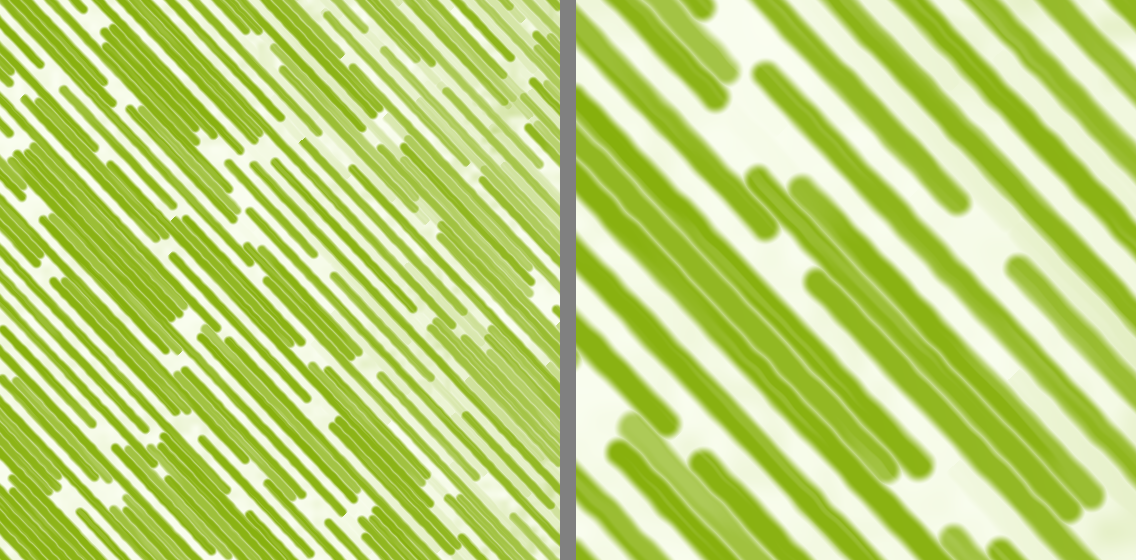
Left, the full canvas; right, a detail of the centre.
Write a three.js fragment shader that draws this pattern.

```glsl
varying vec2 vUv;

float hash(vec2 p) {
  vec3 q = fract(vec3(p.xyx) * 0.1031);
  q += dot(q, q.yzx + 33.33);
  return fract((q.x + q.y) * q.z);
}

float noise(vec2 p) {
  vec2 i = floor(p), f = fract(p);
  f = f * f * (3.0 - 2.0 * f);
  return mix(mix(hash(i), hash(i + vec2(1.0, 0.0)), f.x),
             mix(hash(i + vec2(0.0, 1.0)), hash(i + 1.0), f.x), f.y);
}

// Round-ended stroke; x runs along the lane, y is the offset from its centre
float capsule(vec2 p, float halfLength, float radius) {
  float d = length(vec2(max(abs(p.x) - halfLength, 0.0), p.y)) - radius;
  return 1.0 - smoothstep(-0.0036, 0.0036, d);
}

// Ink of one lane: a long line, an open lane, a broken line, then a filler
float laneInk(vec2 p, float lane, float fade) {
  float kind = mod(lane, 4.0);
  float group = floor(lane / 4.0);
  bool isLong = kind < 0.5;
  bool isFill = mod(kind, 2.0) > 0.5;
  float span = isLong ? 0.9 : 0.3 + 0.16 * hash(vec2(group, 5.0));
  float s = p.x / span + 9.0 * hash(vec2(group, isLong ? 8.0 : 3.0)) + 20.0;
  float cell = floor(s);
  vec2 id = vec2(lane + 7.0, cell);
  float openShare = kind < 2.0 ? 0.78 : 0.36;
  float present = isFill ? step(openShare, hash(id)) : 1.0;

  float shift = 0.035 * (hash(id + 31.0) - 0.5);
  float halfLength = span * 0.5 - 0.018 - 0.025 * hash(id + 47.0);
  vec2 q = vec2((fract(s) - 0.5) * span + shift, p.y);
  float strength = 1.0 - (isFill ? 0.25 : 0.06) * hash(id + 13.0);
  strength *= 1.0 - 0.35 * fade * hash(id + 71.0);
  float ink = present * strength * capsule(q, halfLength, 0.0079);

  // Pale strokes that gather in the gaps towards the right
  float t = p.x / 0.2 + 8.0 * hash(vec2(lane, 19.0));
  vec2 paleId = vec2(lane, floor(t) + 90.0);
  float pale = step(0.3, hash(paleId)) * (0.1 + 0.4 * hash(paleId + 5.0));
  pale *= capsule(vec2((fract(t) - 0.5) * 0.2, p.y), 0.095, 0.008);
  return max(ink, pale * fade);
}

void main() {
  // Lane frame, slanting down to the right
  float along = dot(vUv, vec2(0.686, -0.728));
  float across = dot(vUv, vec2(0.728, 0.686));
  across += 0.0016 * (noise(vec2(along * 90.0 + 90.0, across * 65.0)) - 0.5);

  float fade = smoothstep(0.35, 1.0, vUv.x + 0.25 * (vUv.y - 0.5));
  float pitch = 0.0155;
  float home = floor(across / pitch);
  float ink = 0.0;
  for (int k = -1; k <= 1; k++) {
    float lane = home + float(k);
    float offset = across - (lane + 0.5) * pitch;
    ink = max(ink, laneInk(vec2(along, offset), lane, fade));
  }

  // Fine streaks along the strokes and faint stains on the paper
  float streak = noise(vec2(along * 12.0 + 40.0, across * 260.0));
  ink *= 1.0 - 0.14 * smoothstep(0.5, 0.9, streak);
  float stain = noise(vUv * 60.0) * noise(vUv * 9.0 + 20.0);
  ink = max(ink, stain * (0.15 + 0.3 * fade));

  vec3 paper = vec3(0.98, 0.995, 0.94);
  vec3 green = vec3(0.53, 0.69, 0.05);
  gl_FragColor = vec4(mix(paper, green, ink), 1.0);
}
```
